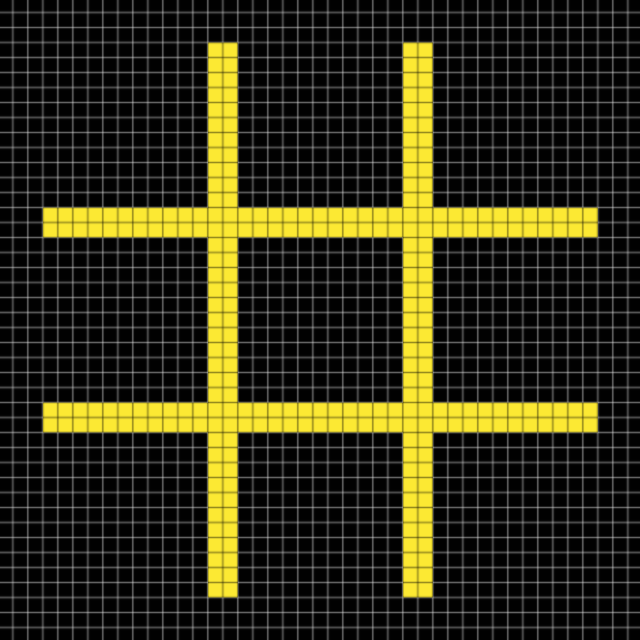
Reproduce this background procedurally as a WebGL 2 fragment shader.

```glsl
#version 300 es
precision highp float;
// Four crossing yellow bars on black graph paper with fine grey grid lines.

uniform vec2 u_resolution;
out vec4 outColor;

// Strength of the ruled lines at each whole number, alternating crisp and soft.
vec2 gridLines(vec2 cell, float pixel) {
  vec2 index = round(cell);
  vec2 softness = smoothstep(0.2, 0.8, 0.5 + 0.5 * cos(6.2832 * 0.44 * (index - 14.0)));
  vec2 width = mix(vec2(0.055), vec2(0.08), softness);
  vec2 blurred = sqrt(width * width + 0.16 * pixel * pixel);
  vec2 offset = (cell - index) / blurred;
  return mix(vec2(0.45), vec2(0.31), softness) * width / blurred * exp(-offset * offset);
}

// Signed distance to a box centred on the origin.
float boxDistance(vec2 p, vec2 halfSize) {
  vec2 d = abs(p) - halfSize;
  return length(max(d, 0.0)) + min(max(d.x, d.y), 0.0);
}

void main() {
  // Cell units, counted from the upper left corner of the bars.
  vec2 uv = gl_FragCoord.xy / u_resolution;
  vec2 cell = (vec2(uv.x, 1.0 - uv.y) - vec2(0.0669, 0.0664)) * 42.667;
  float pixel = 42.667 / min(u_resolution.x, u_resolution.y);

  // Mirrored pairs of vertical and horizontal bars.
  vec2 p = abs(cell - 18.5);
  float upright = boxDistance(p - vec2(6.5, 0.0), vec2(1.0, 18.5));
  float level = boxDistance(p - vec2(0.0, 6.5), vec2(18.5, 1.0));
  float bars = 1.0 - smoothstep(-0.6 * pixel, 0.6 * pixel, min(upright, level));

  // Lines brighten the black paper and darken the bars.
  vec2 ruled = gridLines(cell, pixel);
  float line = 1.0 - (1.0 - ruled.x) * (1.0 - ruled.y);
  vec3 paper = vec3(0.005 + 0.95 * line);
  vec3 yellow = vec3(0.99, 0.915, 0.2) * (1.0 - line);
  outColor = vec4(mix(paper, yellow, bars), 1.0);
}
```
